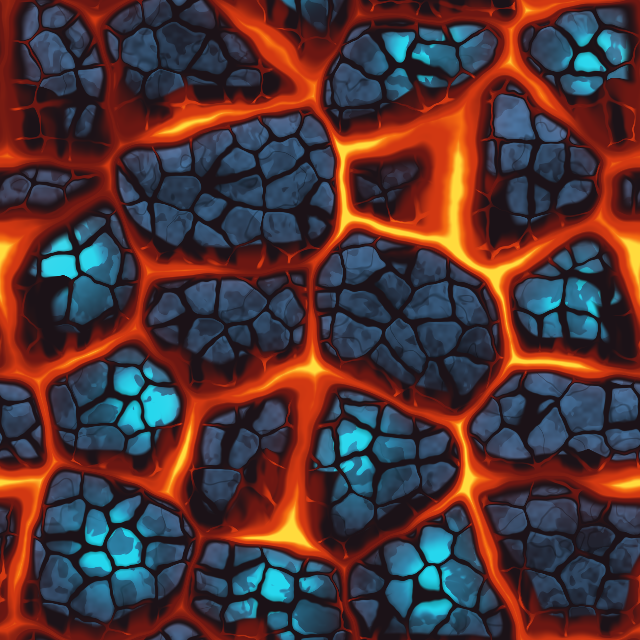
Give the GLSL for this texture, as a Shadertoy shader.

```glsl
// Cracked slate-blue boulders floating on molten lava, some with a cyan inner glow.
// Two wrapping soft Voronoi fields give the boulders and the plates on their faces;
// heat falls off from the gaps, and value noise bends, widens and mottles it all.

#define BOULDERS vec2(4.0, 5.0)
#define PLATES vec2(17.0, 18.0)
#define JITTER 0.74
#define SIZE_VARIETY 0.24
#define GAP_MIN 0.001
#define GAP_RANGE 0.0125
#define WALL_HEIGHT 0.026
#define CRACK_WIDTH 0.0027
#define GLOW_RADIUS 0.12
#define INK vec3(0.105, 0.072, 0.090)

struct Cell { float edge; vec2 rel; vec3 id; };

vec3 hash3(vec2 p) {
    vec3 q = fract(vec3(p.xyx) * vec3(0.1031, 0.1030, 0.0973));
    q += dot(q, q.yxz + 33.33);
    return fract((q.xxy + q.yzz) * q.zyx);
}

// Value noise that wraps after n lattice steps
float noise(vec2 p, vec2 n) {
    p *= n;
    vec2 i = floor(p), f = fract(p);
    f = f * f * (3.0 - 2.0 * f);
    vec2 o = vec2(0.0, 1.0);
    float a = hash3(mod(i, n) + 3.0).x;
    float b = hash3(mod(i + o.yx, n) + 3.0).x;
    float c = hash3(mod(i + o.xy, n) + 3.0).x;
    float d = hash3(mod(i + o.yy, n) + 3.0).x;
    return mix(mix(a, b, f.x), mix(c, d, f.x), f.y);
}

float fbm(vec2 p, vec2 n) {
    return 0.55 * noise(p, n) + 0.29 * noise(p, n * 2.0) + 0.16 * noise(p, n * 4.0);
}

vec2 warp(vec2 p, float n, float amount) {
    vec2 bend = vec2(fbm(p, vec2(n)), fbm(p + vec2(0.37, 0.71), vec2(n)));
    return p + amount * (bend - 0.5);
}

// Soft Voronoi: edge is the distance to the rounded border in canvas units
Cell cells(vec2 p, vec2 n, float roundness, float seed) {
    float spacing = inversesqrt(n.x * n.y);
    float k = 2.0 * spacing * roundness;
    float best = 0.0, rest = 0.0;
    Cell cell = Cell(0.0, vec2(0.0), vec3(0.0));
    for (int j = -2; j <= 2; j++)
    for (int i = -2; i <= 2; i++) {
        vec2 site = floor(p * n) + vec2(i, j);
        vec3 h = hash3(mod(site, n) + seed);
        vec2 r = p - (site + 0.5 + JITTER * (h.xy - 0.5)) / n;
        float w = exp((SIZE_VARIETY * h.z * spacing * spacing - dot(r, r)) / k);
        if (w > best) {
            rest += best;
            best = w;
            cell.rel = r;
            cell.id = hash3(mod(site, n) + seed + 57.0);
        } else rest += w;
    }
    cell.edge = -roundness * log(max(rest, 1e-20) / best);
    return cell;
}

vec3 heatColor(float h) {
    vec3 c = mix(INK, vec3(0.42, 0.09, 0.07), smoothstep(0.05, 0.24, h));
    c = mix(c, vec3(0.82, 0.22, 0.07), smoothstep(0.28, 0.50, h));
    c = mix(c, vec3(0.96, 0.42, 0.07), smoothstep(0.54, 0.70, h));
    return mix(c, vec3(1.0, 0.86, 0.24), smoothstep(0.68, 0.88, h));
}

void mainImage(out vec4 fragColor, in vec2 fragCoord) {
    vec2 uv = fragCoord / iResolution.xy;

    // Boulder outline and the varying width of the lava gaps
    Cell rock = cells(warp(uv, 9.0, 0.045), BOULDERS, 0.0105, 7.0);
    float flow = smoothstep(0.2, 0.8, noise(uv, vec2(7.0)));
    float depth = rock.edge - GAP_MIN - GAP_RANGE * flow;
    float below = smoothstep(0.1, -0.8, rock.rel.y / (length(rock.rel) + 0.001));

    // Plates and the cracks between them
    Cell plate = cells(warp(uv, 26.0, 0.018), PLATES, 0.0024, 41.0);
    float crack = plate.edge - CRACK_WIDTH * (0.4 + 1.2 * noise(uv, vec2(22.0)));

    // Heat: molten in the gaps, flame streaks up the walls, embers in nearby cracks
    float streak = noise(warp(uv, 14.0, 0.04), vec2(56.0, 15.0));
    streak = smoothstep(0.25, 0.85, streak);
    float spread = mix(0.0055, 0.008 + 0.022 * streak, below);
    float heat = 0.5 * exp(-max(depth, 0.0) / spread);
    heat += 0.5 * smoothstep(0.0, 0.020, -depth);
    heat += 0.20 * (fbm(uv, vec2(30.0)) - 0.5) * smoothstep(0.002, -0.008, depth);
    heat *= mix(0.66, 1.08, flow);
    float ember = smoothstep(0.003, 0.0004, plate.edge) * smoothstep(0.002, 0.008, depth);
    heat += 0.55 * ember * exp(-max(depth, 0.0) / 0.020) * noise(uv, vec2(15.0));
    vec3 color = heatColor(heat);

    // Plate faces: tone per boulder and plate, hard mottling, hairlines, lit upper rim
    float mottle = fbm(warp(uv, 20.0, 0.05), vec2(32.0));
    float facet = 0.55 * smoothstep(0.47, 0.52, mottle) + 0.45 * mottle;
    float rim = smoothstep(0.0, 0.0015, crack) * smoothstep(0.006, 0.002, crack);
    rim *= smoothstep(-0.004, 0.016, plate.rel.y + 0.4 * plate.rel.x);
    float tone = 0.22 + 0.46 * rock.id.x + 0.45 * (plate.id.x - 0.5);
    tone += 0.60 * (facet - 0.4) + 0.55 * rim + 2.0 * rock.rel.y;
    tone += 0.3 * (noise(uv, vec2(128.0)) - 0.5);
    vec3 face = mix(vec3(0.11, 0.13, 0.18), vec3(0.22, 0.36, 0.50), clamp(tone, 0.0, 1.4));
    float hairline = abs(fbm(warp(uv, 10.0, 0.06), vec2(14.0)) - 0.5);
    face *= 0.72 + 0.28 * smoothstep(0.0, 0.022, hairline);

    // Cyan light inside some boulders
    vec2 lampOffset = 0.06 * (rock.id.yz - 0.5);
    float lamp = smoothstep(0.35, 0.65, rock.id.z);
    float glow = lamp * smoothstep(GLOW_RADIUS, 0.015, length(rock.rel - lampOffset));
    glow *= 0.55 + 0.95 * facet + 0.3 * (plate.id.y - 0.5);
    face = mix(face, vec3(0.17, 0.58, 0.74), clamp(glow, 0.0, 1.0));
    face = mix(face, vec3(0.14, 0.84, 0.93), smoothstep(0.75, 1.25, glow));

    // Faces sit above the walls and catch a little red light near the lava
    float inset = depth - 0.008 - WALL_HEIGHT * below;
    float cover = smoothstep(0.0, 0.006, inset) * smoothstep(-0.0002, 0.0018, crack);
    face *= 0.72 + 0.28 * smoothstep(0.0, 0.007, crack);
    face += vec3(0.18, 0.02, 0.0) * exp(-max(depth, 0.0) / 0.020);
    fragColor = vec4(mix(color, face, cover), 1.0);
}
```
